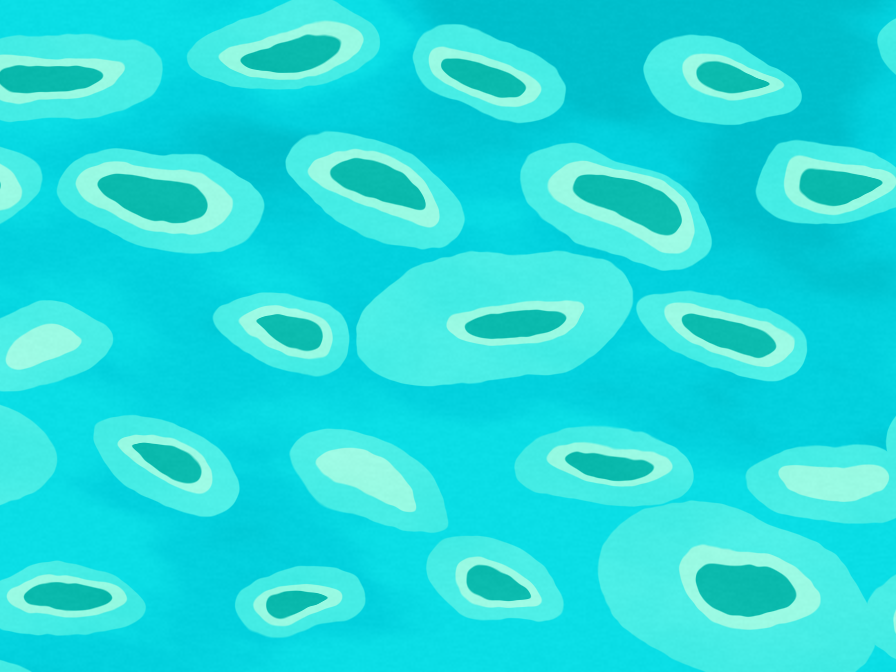
Write a WebGL 1 fragment shader that draws this pattern.

```glsl
precision highp float;
uniform vec2 u_resolution;

#define CELL vec2(0.333, 0.2)
#define JITTER vec2(0.24, 0.28)
#define SAND_RADII vec2(0.098, 0.042)
#define FOREST_RATIO vec2(0.72, 0.66)
#define LAGOON_RIM vec2(0.036, 0.026)
#define WIDE_RIM vec2(0.07, 0.04)
#define WIDE_SHARE 0.16
#define BARE_SHARE 0.2
#define TILT_MIN -0.55
#define TILT_MAX 0.17
#define WOBBLE 0.024
#define SEED 7.0

const vec3 DEEP_SEA = vec3(0.00, 0.75, 0.80);
const vec3 MID_SEA = vec3(0.01, 0.82, 0.87);
const vec3 PALE_SEA = vec3(0.04, 0.87, 0.90);
const vec3 LAGOON = vec3(0.28, 0.93, 0.90);
const vec3 SAND = vec3(0.60, 0.98, 0.89);
const vec3 FOREST = vec3(0.04, 0.73, 0.68);

float hash(vec2 p) {
  vec3 q = fract(vec3(p.xyx) * 0.1031 + SEED * 0.0137);
  q += dot(q, q.yzx + 33.33);
  return fract((q.x + q.y) * q.z);
}

vec2 hash2(vec2 p) {
  return vec2(hash(p + 17.3), hash(p + 91.7));
}

float noise(vec2 p) {
  vec2 i = floor(p), f = fract(p);
  f = f * f * (3.0 - 2.0 * f);
  return mix(mix(hash(i), hash(i + vec2(1, 0)), f.x),
             mix(hash(i + vec2(0, 1)), hash(i + vec2(1, 1)), f.x), f.y);
}

float fbm(vec2 p) {
  float sum = 0.0, amp = 0.5;
  for (int i = 0; i < 5; i++) {
    sum += amp * noise(p);
    p = mat2(1.6, 0.5, -0.5, 1.9) * p + 11.4;
    amp *= 0.5;
  }
  return sum;
}

// Approximate distance to an ellipse that narrows toward one end
float eggDistance(vec2 p, vec2 radii, float taper) {
  p.y /= 1.0 + taper * clamp(p.x / radii.x, -1.0, 1.0);
  float k = length(p / radii);
  return (k - 1.0) * (k + 0.0001) / (length(p / (radii * radii)) + 0.0001);
}

// Distances to lagoon, sand and forest of the island in one cell
vec3 island(vec2 p, vec2 id) {
  vec2 stagger = vec2(0.5 * mod(id.y, 2.0) - 0.25, 0.0);
  vec2 center = (id + 0.5 + stagger + JITTER * (hash2(id) - 0.5)) * CELL;
  vec2 shape = hash2(id + 40.0), bend = hash2(id + 80.0) - 0.5;
  float tilt = mix(TILT_MIN, TILT_MAX, hash(id + 120.0));
  float c = cos(tilt), s = sin(tilt);
  p = mat2(c, -s, s, c) * (p - center);

  vec2 radii = SAND_RADII * mix(0.68, 1.25, shape.x) * mix(vec2(1.12, 0.85), vec2(0.88, 1.15), shape.y);
  float wide = step(hash(id + 160.0), WIDE_SHARE);
  float bare = step(hash(id + 200.0), BARE_SHARE);
  vec2 rim = LAGOON_RIM * mix(0.75, 1.25, hash(id + 240.0)) + WIDE_RIM * wide;
  vec2 drift = (hash2(id + 280.0) - 0.5) * rim * 0.7;

  float lagoon = eggDistance(p - drift, radii + rim, bend.y * 0.4);
  p.y += bend.x * 4.5 * (p.x * p.x - 0.3 * radii.x * radii.x);
  float sand = eggDistance(p, radii * mix(1.0, 0.85, bare), bend.y * 0.7);
  float forest = eggDistance(p, radii * FOREST_RATIO, bend.y * 1.1);
  return vec3(lagoon, sand, forest + bare);
}

void main() {
  vec2 p = gl_FragCoord.xy / u_resolution.y;
  float pixel = 1.0 / u_resolution.y;

  // Hand-drawn outlines: broad sway plus a slight brush tremble
  vec2 sway = vec2(noise(p * 13.0), noise(p * 13.0 + 50.0)) - 0.5;
  vec2 tremble = vec2(noise(p * 70.0), noise(p * 70.0 + 30.0)) - 0.5;
  vec2 q = p + WOBBLE * sway + 0.003 * tremble;

  vec3 d = vec3(1.0);
  vec2 cell = floor(p / CELL);
  for (int y = -1; y <= 1; y++) {
    for (int x = -1; x <= 1; x++) {
      d = min(d, island(q, cell + vec2(x, y)));
    }
  }

  // Softly blended sea, deeper toward the top
  float cloud = fbm(p * vec2(2.6, 4.2) + 3.0) - 0.09 * (p.y - 0.5);
  vec3 color = mix(DEEP_SEA, MID_SEA, smoothstep(0.27, 0.43, cloud));
  color = mix(color, PALE_SEA, smoothstep(0.44, 0.57, cloud));

  // Nested washes of paint
  float wash = fbm(p * vec2(6.0, 9.0) + 20.0) - 0.5;
  vec3 lagoonWash = LAGOON + wash * vec3(0.12, 0.04, 0.03);
  vec3 cover = 1.0 - smoothstep(-pixel, pixel, d);
  color = mix(color, lagoonWash, cover.x);
  color = mix(color, SAND + wash * vec3(0.08, 0.01, 0.03), cover.y);
  color = mix(color, FOREST + wash * 0.05, cover.z);

  // Faint brush and canvas grain
  float grain = noise(p * vec2(90.0, 240.0)) + noise(p * 300.0) - 1.0;
  gl_FragColor = vec4(clamp(color + 0.012 * grain, 0.0, 1.0), 1.0);
}
```
